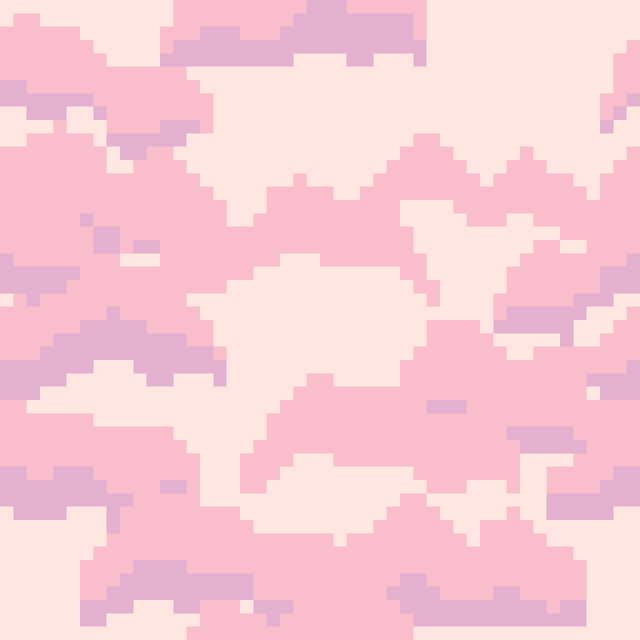
Give the GLSL for this pattern, as a WebGL 1 fragment shader.

```glsl
precision highp float;
// Blocky pastel clouds: overlapping arches with a pink rim, lilac shade and cream body.
uniform vec2 u_resolution;

const float GRID = 48.0;             // blocks across the canvas
const vec2 PITCH = vec2(24.0, 8.0);  // cloud spacing in blocks
const vec3 CREAM = vec3(1.00, 0.90, 0.88);
const vec3 PINK = vec3(0.98, 0.74, 0.80);
const vec3 LILAC = vec3(0.89, 0.69, 0.81);

vec4 hash4(vec2 p) {
  vec4 q = vec4(dot(p, vec2(127.1, 311.7)), dot(p, vec2(269.5, 183.3)),
                dot(p, vec2(419.2, 371.9)), dot(p, vec2(73.7, 157.3)));
  return fract(sin(q + 1.7) * 4375.85);
}

// Parabolic arch: x = height above the base, y = squared distance from the axis.
vec2 arch(float x, float halfWidth, float height) {
  float u = x / halfWidth;
  return vec2(height * (1.0 - u * u), u * u);
}

// Paints one cloud, made of a main arch and a lower side arch, over the colour behind.
vec3 paintCloud(vec3 behind, vec2 p, vec4 shape, vec4 shade) {
  float side = shape.w < 0.5 ? -1.0 : 1.0;
  vec2 top = arch(p.x, 6.0 + 3.0 * shape.z, 5.0 + 2.0 * shade.x);
  vec2 bump = arch(p.x - side * (7.5 + shade.y), 4.5 + shade.z, 3.0 + 1.5 * shade.y);
  if (bump.x > top.x) top = bump;
  if (top.y > 1.0 || p.y < -4.0) return behind;

  float wobble = 0.6 * sin(p.x * 0.9 + 6.28 * shape.x);
  float depth = top.x + wobble - p.y;
  float taper = 1.25 - 0.75 * top.y;
  float rim = (3.3 + 2.0 * shade.z) * taper;
  float shadow = step(0.2, shade.w) * (1.4 + 2.2 * shape.y) * taper;
  if (depth < 0.0) return behind;
  if (depth < rim) return PINK;
  return depth < rim + shadow ? LILAC : CREAM;
}

// Colour of the block at p; lower rows are painted over higher ones.
vec3 cloudField(vec2 p) {
  p = floor(p) + 0.5;
  vec3 color = CREAM;
  for (int j = 0; j < 5; j++) {
    float row = floor(p.y / PITCH.y) + 2.0 - float(j);
    float shift = 0.5 * mod(row, 2.0);
    for (int i = -1; i <= 1; i++) {
      float column = floor(p.x / PITCH.x - shift) + float(i);
      vec2 id = mod(vec2(column, row), GRID / PITCH);
      vec4 shape = hash4(id);
      vec4 shade = hash4(id + 17.0);
      vec2 base = vec2(column + shift + 0.15 + 0.7 * shape.x, row + shape.y) * PITCH;
      color = paintCloud(color, p - base, shape, shade);
    }
  }
  return color;
}

void main() {
  // Four samples per pixel smooth the block edges.
  float scale = GRID / min(u_resolution.x, u_resolution.y);
  vec3 color = vec3(0.0);
  for (int y = 0; y < 2; y++) {
    for (int x = 0; x < 2; x++) {
      vec2 offset = vec2(float(x), float(y)) * 0.5 - 0.25;
      color += 0.25 * cloudField((gl_FragCoord.xy + offset) * scale);
    }
  }
  gl_FragColor = vec4(color, 1.0);
}
```
